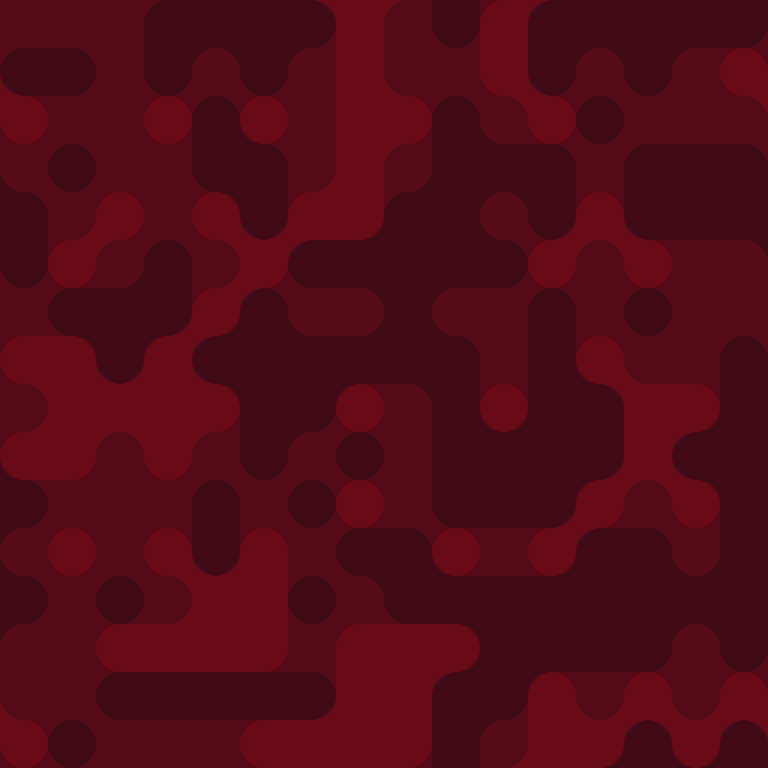
A WebGL 2 fragment shader for this pattern:

```glsl
#version 300 es
precision highp float;
// Draws a wrapping grid of random cells in three dark reds, their borders rounded into smooth blobs.

uniform vec2 u_resolution;
out vec4 fragColor;

const float GRID = 16.0;        // cells across the canvas
const float RADIUS = 0.5;       // corner radius, in cells
const float MID_LEVEL = 0.42;   // cells above this are at least mid red
const float HIGH_LEVEL = 0.75;  // cells above this are bright red
const vec2 SEED = vec2(3.7, 8.2);

const vec3 DARK_RED = vec3(0.25, 0.04, 0.09);
const vec3 MID_RED = vec3(0.33, 0.04, 0.09);
const vec3 BRIGHT_RED = vec3(0.41, 0.04, 0.09);

float hash(vec2 p) {
    return fract(sin(dot(p, vec2(127.1, 311.7))) * 43758.5453);
}

// Random height of a cell; the grid wraps around at the canvas edges.
float cellHeight(vec2 cell) {
    return hash(mod(cell, GRID) + SEED);
}

// Signed distance, in cells, to the rounded outline of all cells above a level.
// Works on the tile around the nearest grid vertex, where four cells meet.
float blobDistance(vec2 p, float level) {
    vec2 vertex = floor(p + 0.5);
    vec2 local = p - vertex;
    float filledCount = 0.0;
    float filledDistance = 1.0;
    float emptyDistance = -1.0;
    vec2 filledSide = vec2(0.0);

    for (int i = 0; i < 4; i++) {
        vec2 corner = vec2(i & 1, i >> 1);
        vec2 center = corner - 0.5;
        float disc = length(local - center) - RADIUS;
        if (cellHeight(vertex + corner - 1.0) > level) {
            filledCount += 1.0;
            filledSide += center;
            filledDistance = min(filledDistance, disc);
        } else {
            emptyDistance = max(emptyDistance, -disc);
        }
    }

    // One filled cell: convex arc. Two side by side: straight edge.
    // Otherwise: concave arcs, so diagonal neighbours join up.
    if (filledCount < 1.5) return filledDistance;
    if (filledCount < 2.5 && dot(filledSide, filledSide) > 0.5) {
        return -dot(local, filledSide);
    }
    return emptyDistance;
}

// Antialiased coverage of one layer.
float coverage(vec2 p, float level, float pixel) {
    return clamp(0.5 - blobDistance(p, level) / pixel, 0.0, 1.0);
}

void main() {
    float pixel = GRID / min(u_resolution.x, u_resolution.y);
    vec2 p = gl_FragCoord.xy * pixel;

    // Stack the layers from dark to bright.
    vec3 color = mix(DARK_RED, MID_RED, coverage(p, MID_LEVEL, pixel));
    color = mix(color, BRIGHT_RED, coverage(p, HIGH_LEVEL, pixel));
    fragColor = vec4(color, 1.0);
}
```
